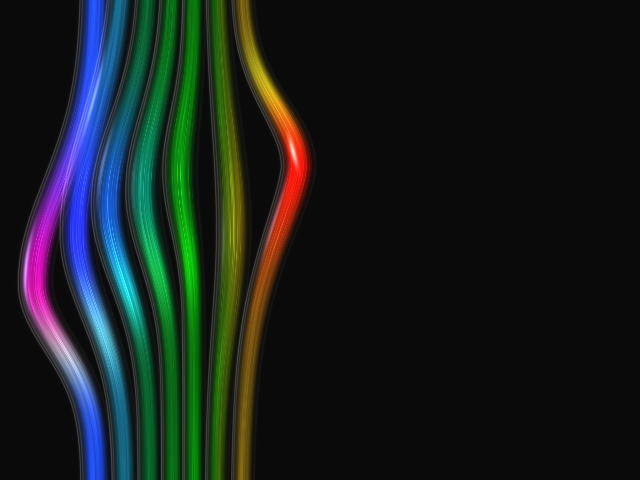
Reproduce this background procedurally as a Shadertoy shader.

```glsl
// Seven glossy rainbow strands bulging apart on a near-black ground.

const int COUNT = 7;

// Rest x, sideways bulge, bulge height, sheen height
const vec4 SHAPE[COUNT] = vec4[](
    vec4(.200, -.128, .410, .44), vec4(.260, -.101, .514, .80),
    vec4(.311, -.087, .575, .66), vec4(.359, -.063, .604, .62),
    vec4(.403, -.030, .641, .65), vec4(.450, .035, .523, .50),
    vec4(.503, .117, .653, .54));

// Reach of the bulge below and above its peak
const vec2 REACH[COUNT] = vec2[](
    vec2(.181, .292), vec2(.238, .321), vec2(.229, .248), vec2(.208, .226),
    vec2(.165, .174), vec2(.278, .304), vec2(.252, .177));

// Colour at the ends and at the bulge
const vec3 END_COLOR[COUNT] = vec3[](
    vec3(.10, .30, 1.), vec3(.05, .39, .50), vec3(0., .38, .14), vec3(0., .42, .05),
    vec3(0., .48, .01), vec3(.13, .38, 0.), vec3(.43, .34, .03));
const vec3 BULGE_COLOR[COUNT] = vec3[](
    vec3(.88, .01, .74), vec3(.12, .17, 1.), vec3(.06, .32, .80), vec3(0., .48, .38),
    vec3(0., .56, .02), vec3(.36, .41, 0.), vec3(1., .03, 0.));

// Added highlight colour and its height
const vec4 GLOW[COUNT] = vec4[](
    vec4(.35, .50, -.1, .262), vec4(.27, .43, .20, .323), vec4(.07, .45, .45, .401),
    vec4(.05, .30, .12, .430), vec4(.02, .33, .01, .450), vec4(.05, .05, 0., .560),
    vec4(.25, .45, .05, .810));

float hash(vec2 p) {
    return fract(sin(dot(p, vec2(127.1, 311.7))) * 43758.5453);
}

float noise(vec2 p) {
    vec2 cell = floor(p), f = fract(p);
    f *= f * (3. - 2. * f);
    return mix(mix(hash(cell), hash(cell + vec2(1, 0)), f.x),
               mix(hash(cell + vec2(0, 1)), hash(cell + vec2(1, 1)), f.x), f.y);
}

float gauss(float d, float width) {
    return exp(-d * d / (width * width));
}

// 1 at the widest point of the bend, falling to 0 at the ends
float bulge(int i, float y) {
    float d = y - SHAPE[i].z;
    float reach = d < 0. ? REACH[i].x : REACH[i].y;
    float power = i == 6 && d < 0. ? 1.5 : 2.;
    return exp(-pow(abs(d) / reach, power));
}

vec3 strand(int i, vec2 p) {
    float id = float(i);
    float bend = bulge(i, p.y);
    float slope = SHAPE[i].y * (bulge(i, p.y + .004) - bulge(i, p.y - .004)) / .008;
    float d = (p.x - SHAPE[i].x - SHAPE[i].y * bend) / sqrt(1. + slope * slope);
    float radius = mix(.022 + .009 * exp(-id), .034, bend);
    float u = d / radius;

    // Lit core with lengthwise streaks
    vec3 color = mix(END_COLOR[i], BULGE_COLOR[i], pow(bend, 1.5));
    color += GLOW[i].rgb * gauss(p.y - GLOW[i].w, .09);
    if (i == 5) color += vec3(.10, -.02, 0.) * clamp(u * 2., -1., 1.);
    float streak = noise(vec2(u * 9. + id * 17., p.y * 5.));
    float fine = noise(vec2(u * 22. - id * 31., p.y * 8.));
    float core = exp(-pow(abs(u - .04) / .66, 3.));
    vec3 light = color * core * (.72 + .30 * streak + .16 * fine);
    light += (.12 + .3 * color) * core * pow(fine, 5.) * bend;

    // Pale reflection along the left flank
    float sheen = gauss(u + .58, .13) * gauss(p.y - SHAPE[i].w, .075);
    light += vec3(.38, .38, .50) * sheen * abs(id - 4.) / 3.;

    // Clear shell: fine rims and a faint grey body
    float line = max(.0015, .65 / iResolution.y);
    light += .17 * gauss(d + radius, line);
    light += .10 * gauss(d + radius * .84, line);
    light += .035 * gauss(d - radius * 1.1, line * 1.5);
    light += .055 * gauss(u + .85, .2);
    return light;
}

void mainImage(out vec4 fragColor, in vec2 fragCoord) {
    vec2 p = fragCoord / iResolution.y;
    vec3 color = vec3(.04);
    for (int i = 0; i < COUNT; i++) color += strand(i, p);

    // White glint on the outer bend
    vec2 g = p - vec2(.611, .683);
    g.x += g.y * .25;
    color += .75 * gauss(g.x, .005) * gauss(g.y, .027);

    fragColor = vec4(clamp(color, 0., 1.), 1.);
}
```
